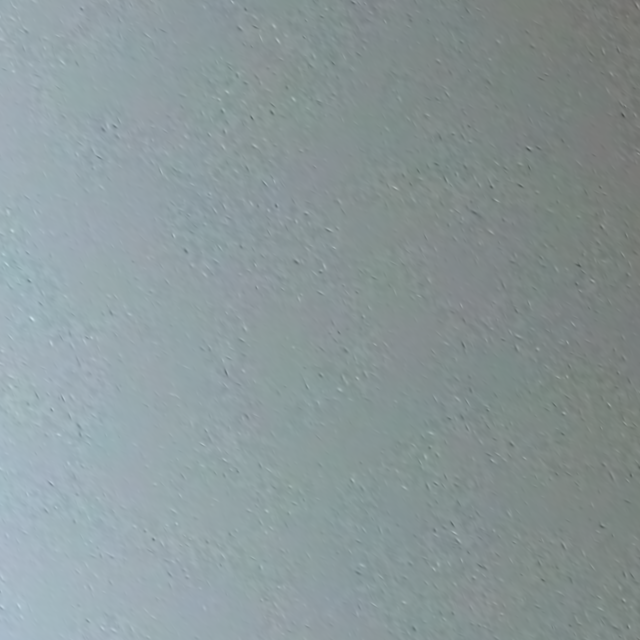
This texture is drawn by a Shadertoy shader. Its source:

```glsl
// Softly lit grey-blue matte surface with faint colour blotches and fine slanted flecks.

const vec3 LIT_COLOR = vec3(0.643, 0.712, 0.752);
const vec3 MID_COLOR = vec3(0.535, 0.587, 0.592);
const vec3 SHADE_COLOR = vec3(0.462, 0.483, 0.468);
const vec2 SHADE_SLOPE = vec2(0.93, 0.26);  // how the shade grows across the canvas
const vec3 PINK_GREEN = vec3(0.028, -0.018, 0.018);
const vec3 BLUE_AMBER = vec3(-0.018, 0.002, 0.022);
const float BLOTCH_SCALE = 10.0;
const float FLECK_ANGLE = -0.80;            // radians, falling to the right
const float ANGLE_SPREAD = 0.75;
const float FLECK_CELLS = 52.0;             // cells across the canvas height
const float FLECK_CONTRAST = 0.205;
const vec2 GRAIN_SCALE = vec2(80.0, 190.0); // along and across the flecks
const float GRAIN_CONTRAST = 0.040;

// Integer hash giving three values from 0 to 1
vec3 hash3(ivec2 cell, int seed) {
    uvec3 v = uvec3(ivec3(cell, seed)) * 1664525u + 1013904223u;
    v.x += v.y * v.z; v.y += v.z * v.x; v.z += v.x * v.y;
    v ^= v >> 16u;
    v.x += v.y * v.z; v.y += v.z * v.x; v.z += v.x * v.y;
    return vec3(v >> 8u) / 16777216.0;
}

// Smooth value noise from 0 to 1
float noise(vec2 p, int seed) {
    ivec2 i = ivec2(floor(p));
    vec2 f = fract(p);
    f = f * f * (3.0 - 2.0 * f);
    float low = mix(hash3(i, seed).x, hash3(i + ivec2(1, 0), seed).x, f.x);
    float high = mix(hash3(i + ivec2(0, 1), seed).x, hash3(i + ivec2(1, 1), seed).x, f.x);
    return mix(low, high, f.y);
}

// Coordinates along and across a direction
vec2 alignTo(vec2 p, float angle) {
    float c = cos(angle), s = sin(angle);
    return vec2(c * p.x + s * p.y, c * p.y - s * p.x);
}

// Scattered raised flecks, each with a light and a dark flank
float flecks(vec2 p, int seed) {
    vec2 g = p * FLECK_CELLS;
    ivec2 home = ivec2(floor(g));
    float relief = 0.0;
    for (int y = -1; y <= 1; y++) {
        for (int x = -1; x <= 1; x++) {
            ivec2 cell = home + ivec2(x, y);
            vec3 place = hash3(cell, seed);
            vec3 form = hash3(cell, seed + 1);
            float angle = FLECK_ANGLE + (place.z - 0.5) * ANGLE_SPREAD;
            vec2 size = vec2(mix(0.14, 0.32, form.x), mix(0.08, 0.135, form.y));
            vec2 q = alignTo(g - vec2(cell) - place.xy, angle) / size;
            float strength = 0.12 + 0.88 * pow(form.z, 5.0);
            float tone = mix(-0.58, 0.62, fract(form.x * 7.0 + form.y));
            relief += strength * exp(-dot(q, q)) * (tone + 1.1 * q.y);
        }
    }
    return relief;
}

// Broad light falling from the lower left
vec3 lighting(vec2 uv) {
    float shade = clamp(0.5 + dot(uv - 0.5, SHADE_SLOPE), -0.1, 1.1);
    vec3 litSide = mix(LIT_COLOR, MID_COLOR, shade * 2.0);
    vec3 darkSide = mix(MID_COLOR, SHADE_COLOR, shade * 2.0 - 1.0);
    return shade < 0.5 ? litSide : darkSide;
}

void mainImage(out vec4 fragColor, in vec2 fragCoord) {
    vec2 uv = fragCoord / iResolution.xy;
    vec2 p = fragCoord / iResolution.y;
    vec3 color = lighting(uv);

    // Faint colour blotches at two sizes
    vec2 b = alignTo(p, 0.5) * BLOTCH_SCALE;
    float pink = 0.6 * noise(b, 1) + 0.4 * noise(b * 2.7, 2) - 0.5;
    float blue = 0.6 * noise(b, 3) + 0.4 * noise(b * 3.1, 4) - 0.5;
    color += PINK_GREEN * pink + BLUE_AMBER * blue;

    // Fine streaky grain and flecks, gathered in loose patches
    float patchiness = 0.6 * noise(p * 14.0, 5) + 0.4 * noise(p * 33.0, 6);
    float density = mix(0.3, 1.25, smoothstep(0.25, 0.75, patchiness));
    vec2 g = alignTo(p, FLECK_ANGLE) * GRAIN_SCALE;
    float grain = noise(g, 7) + 0.5 * noise(g * 1.8, 8) - 0.75;
    float relief = flecks(p, 10) + 0.6 * flecks(p + 0.37, 20);
    color += density * (GRAIN_CONTRAST * grain + FLECK_CONTRAST * relief);

    fragColor = vec4(clamp(color, 0.0, 1.0), 1.0);
}
```
